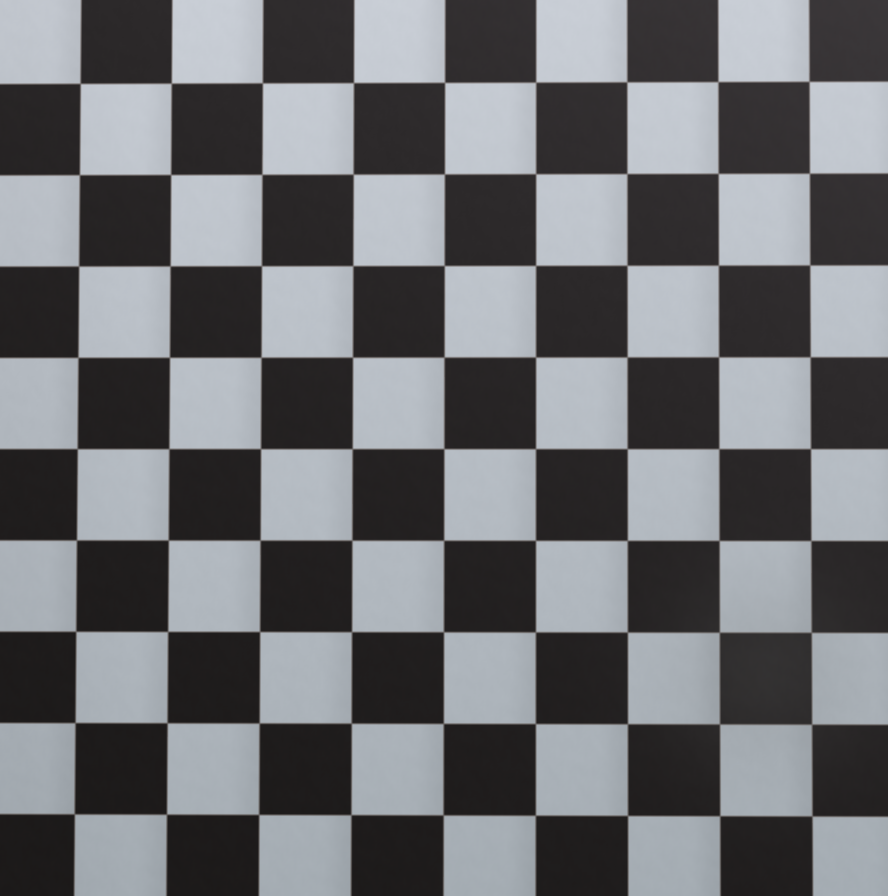
This pattern is drawn by a WebGL 1 fragment shader. Its source:

```glsl
precision highp float;
// Checkerboard of dark and pale squares, slightly keystoned, under soft uneven light.

uniform vec2 u_resolution;

const float CELL = 0.1023;        // square side, relative to canvas height
const float EDGE_BLUR = 0.018;    // half width of a soft edge, in squares

// Maps canvas position to board squares, with a mild perspective skew.
vec2 boardCoords(vec2 p) {
  vec2 origin = vec2(0.0004 + 0.002 * p.y, -0.0013);
  vec2 pitch = vec2(CELL - 0.0015 * p.y, CELL - 0.0001 + 0.0007 * p.x);
  return (p - origin) / pitch;
}

// Square wave of period 2 with softened crossings at every integer.
float softSquare(float x, float blur) {
  float signedDist = abs(mod(x + 0.5, 2.0) - 1.0) - 0.5;
  return 2.0 * smoothstep(-blur, blur, signedDist) - 1.0;
}

// 1 on pale squares, 0 on dark ones.
float checker(vec2 board, float blur) {
  return 0.5 - 0.5 * softSquare(board.x, blur) * softSquare(board.y, blur);
}

// Faint irregular mottling from layered sines.
float mottle(vec2 p) {
  float sum = 0.0;
  float amp = 0.5;
  for (int i = 0; i < 4; i++) {
    p = mat2(0.8, 0.6, -0.6, 0.8) * p * 1.9;
    sum += amp * sin(p.x + 1.7 * sin(p.y)) * sin(p.y + 1.3);
    amp *= 0.7;
  }
  return sum;
}

// Pale tone: cool at the top, dimmer below and towards each square's right side.
vec3 paleTone(vec2 p, vec2 inCell) {
  vec3 tone = mix(vec3(0.635, 0.665, 0.69), vec3(0.775, 0.795, 0.825),
                  clamp(p.y + 0.5, 0.0, 1.0));
  float sideShade = 0.055 * smoothstep(0.65, 1.0, inCell.x);
  float leftFalloff = 0.04 * smoothstep(-0.3, -0.5, p.x);
  return tone * (1.015 - sideShade - leftFalloff);
}

// Dark tone: warm black, lifted by haze towards the upper right.
vec3 darkTone(vec2 p) {
  float haze = clamp(0.45 + 0.6 * p.y + 0.35 * p.x, 0.0, 1.0);
  return mix(vec3(0.11, 0.101, 0.1), vec3(0.25, 0.235, 0.245), pow(haze, 1.7));
}

// Dull grey reflection that flattens the contrast around a centre.
vec3 addGlare(vec3 color, vec2 p, vec2 center, float radius) {
  vec2 d = (p - center) / radius;
  return mix(color, vec3(0.44, 0.45, 0.45), 0.19 * exp(-dot(d, d)));
}

void main() {
  vec2 p = (gl_FragCoord.xy - 0.5 * u_resolution) / u_resolution.y;
  vec2 board = boardCoords(p);
  float pixel = 1.0 / (CELL * u_resolution.y);
  float pale = checker(board, max(EDGE_BLUR, 0.75 * pixel));

  vec3 color = mix(darkTone(p), paleTone(p, fract(board)), pale);

  // Warm fringe where the two tones meet
  color += vec3(0.02, 0.0, -0.015) * 4.0 * pale * (1.0 - pale);

  color = addGlare(color, p, vec2(0.36, -0.25), 0.11);
  color += mix(0.004, 0.006, pale) * mottle(p * 60.0);
  gl_FragColor = vec4(color, 1.0);
}
```
